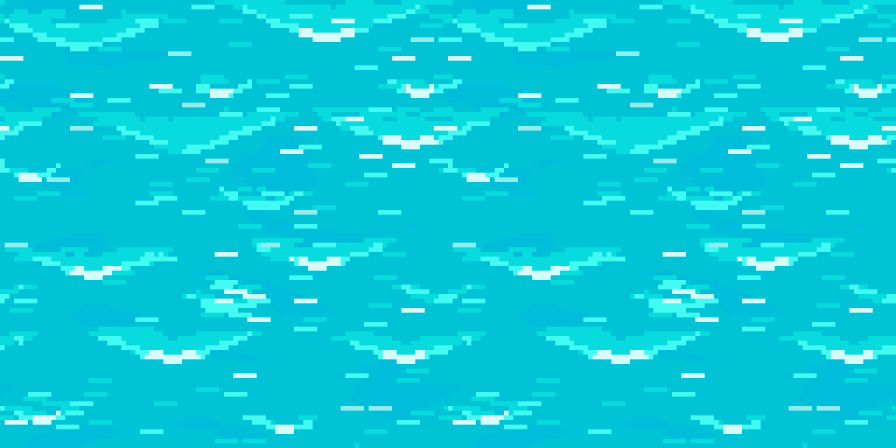
Give the GLSL for this texture, as a Shadertoy shader.

```glsl
// Blocky sea: a seamless square tile of coarse cells, repeated across the canvas.
// Staggered crescent waves with bright rims and foam, broken into short dashes,
// lie over flat water with deeper patches cut from periodic gradient noise.

#define REPEATS vec2(2.0, 1.0)   // tiles across and down
#define CELLS 96.0               // cells along one tile side
#define DASH 6.0                 // dash pitch in cells, divides CELLS
#define BIG_WIDTH 21.0           // half width of the large waves
#define SMALL_WIDTH 9.5          // half width of the small waves
#define SAG 0.38                 // wave depth / half width
#define THICKNESS 0.30           // crescent thickness / half width
#define FOAM_SPAN 0.24           // part of the rim covered by foam
#define DEEP_LEVEL 0.25          // noise level where deep water starts

const vec3 DEEP  = vec3(0.00, 0.74, 0.85);
const vec3 WATER = vec3(0.00, 0.77, 0.84);
const vec3 LIGHT = vec3(0.03, 0.86, 0.87);
const vec3 MINT  = vec3(0.26, 0.98, 0.95);
const vec3 PALE  = vec3(0.56, 0.93, 0.93);
const vec3 FOAM  = vec3(0.84, 0.99, 0.98);

float hash(vec2 p) {
    vec3 q = fract(p.xyx * 0.1031);
    q += dot(q, q.yzx + 33.33);
    return fract((q.x + q.y) * q.z);
}

// Dot product of a random unit gradient at a wrapped lattice point
float gradientDot(vec2 corner, vec2 offset, vec2 period) {
    float angle = 6.2832 * hash(mod(corner, period) + 71.0);
    return dot(vec2(cos(angle), sin(angle)), offset);
}

float gradientNoise(vec2 p, vec2 period) {
    vec2 i = floor(p), f = p - i;
    vec2 s = f * f * f * (f * (f * 6.0 - 15.0) + 10.0);
    vec2 e = vec2(1.0, 0.0);
    float low  = mix(gradientDot(i, f, period), gradientDot(i + e, f - e, period), s.x);
    float high = mix(gradientDot(i + e.yx, f - e.yx, period),
                     gradientDot(i + 1.0, f - 1.0, period), s.x);
    return mix(low, high, s.y);
}

// Brightness step of one crescent: 0 none, 1 body, 2 rim, 3 foam
int waveLevel(vec2 fromBottom, float halfWidth, bool foamy, float rough) {
    vec2 d = mod(fromBottom + 0.5 * CELLS, CELLS) - 0.5 * CELLS;
    float u = abs(d.x + (rough - 0.5) * 3.0) / halfWidth;
    float foamU = abs(d.x) / halfWidth;
    if (foamy && foamU < FOAM_SPAN) u = foamU;   // keep the foam patch solid
    float height = d.y - SAG * halfWidth * pow(u, 1.3);
    float body = THICKNESS * halfWidth * (1.0 - u * u) + (rough - 0.5) * 2.5;
    if (u > 1.0 || height < 0.0) return 0;
    if (foamy && u < FOAM_SPAN && height < 2.0) return 3;
    if (u < 0.78 && height < 1.6 && rough < 0.78) return 2;
    return height < body ? 1 : 0;
}

// Flat colour of one whole cell
vec3 cellColor(vec2 cell) {
    cell = mod(cell, CELLS);
    vec2 center = cell + 0.5;

    // Each row is cut into dashes with its own shift
    float shift = floor(DASH * hash(vec2(cell.y, 5.0)));
    float along = mod(cell.x + shift, CELLS);
    float segment = floor(along / DASH);
    bool inDash = along - segment * DASH < DASH - 1.0;
    float rough = hash(vec2(segment, cell.y) + 13.0);
    float pick = hash(vec2(segment, cell.y) + 157.0);

    // Water with deeper patches
    vec2 period = vec2(4.0, 12.0);
    float depth = gradientNoise(center / CELLS * period, period);
    vec3 color = depth + 0.12 * (rough - 0.5) > DEEP_LEVEL ? DEEP : WATER;

    // Staggered rows of large waves, each with a small one below to its right
    int level = 0;
    for (int i = 0; i < 16; i++) {
        float id = float(i);
        float row = float(i / 4), column = float((i / 2) % 2);
        bool isSmall = i % 2 == 1;
        vec2 jitter = vec2(hash(vec2(id, 21.0)), hash(vec2(id, 47.0))) - 0.5;
        float size = mix(0.8, 1.2, hash(vec2(id, 83.0)));
        vec2 bottom = vec2(38.0 - 18.0 * mod(row, 2.0) + 48.0 * column, 16.0 + 24.0 * row);
        if (isSmall) bottom += vec2(24.0, -10.0);
        bottom = floor(bottom + jitter * (isSmall ? vec2(16.0, 8.0) : vec2(6.0, 8.0)));
        float halfWidth = size * (isSmall ? SMALL_WIDTH : BIG_WIDTH);
        bool foamy = hash(vec2(id, 109.0)) > 0.28;
        level = max(level, waveLevel(center - bottom, halfWidth, foamy, rough));
    }
    if (level == 1) color = LIGHT;
    if (level == 2) color = MINT;
    if (level == 3) color = FOAM;

    // Loose glints
    if (inDash && level < 2) {
        if (pick < 0.006) color = FOAM;
        else if (pick < 0.011) color = PALE;
        else if (pick < 0.036) color = MINT;
        else if (pick < 0.086) color = LIGHT;
    }
    return color;
}

void mainImage(out vec4 fragColor, in vec2 fragCoord) {
    // Blend the four nearest cells by their share of the pixel
    vec2 cellsPerPixel = CELLS * REPEATS / iResolution.xy;
    vec2 p = fragCoord * cellsPerPixel - 0.5;
    vec2 cell = floor(p);
    vec2 blend = clamp((p - cell - 0.5) / cellsPerPixel + 0.5, 0.0, 1.0);
    vec3 low  = mix(cellColor(cell), cellColor(cell + vec2(1.0, 0.0)), blend.x);
    vec3 high = mix(cellColor(cell + vec2(0.0, 1.0)), cellColor(cell + 1.0), blend.x);
    fragColor = vec4(mix(low, high, blend.y), 1.0);
}
```
